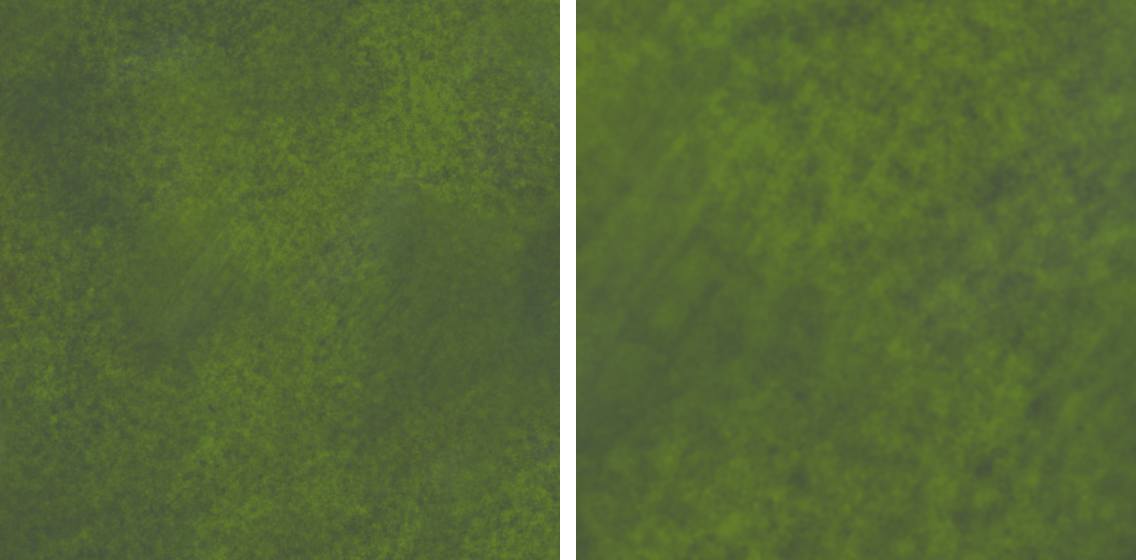
Left: the whole. Right: its middle third, enlarged.
This texture is drawn by a Shadertoy shader. Its source:

```glsl
// Mossy green painted ground: soft cloudy patches under fine mottled grain and faint strokes.
#define MID_GREEN vec3(0.323, 0.395, 0.204)
#define TONE_STEP vec3(0.019, 0.032, -0.012)
#define PALE_WASH vec3(0.014, 0.014, 0.020)
#define CLOUD_SCALE 5.0
#define CLOUD_AMOUNT 0.40
#define GRAIN_SCALE 80.0
#define GRAIN_AMOUNT 0.47
#define STROKE_SCALE vec2(16.0, 170.0)
#define STROKE_AMOUNT 0.22
#define HUE_DRIFT vec3(0.003, 0.0, -0.003)
#define WARP 0.03
#define SKEW 0.06

// Three random values per cell
vec3 hash3(vec2 cell) {
    vec3 q = fract(cell.xyx * vec3(0.1031, 0.1030, 0.0973));
    q += dot(q, q.yxz + 33.33);
    return fract((q.xxy + q.yzz) * q.zyx);
}

// Cellular noise: one soft light or dark spot per cell, mean 0, deviation near 1
float spots(vec2 p) {
    vec2 cell = floor(p);
    float sum = 0.0;
    for (int y = -1; y <= 1; y++)
    for (int x = -1; x <= 1; x++) {
        vec2 neighbour = cell + vec2(x, y);
        vec3 rnd = hash3(neighbour + 71.0);
        vec2 offset = neighbour + rnd.xy - p;
        float falloff = max(0.0, 1.0 - dot(offset, offset));
        sum += (2.0 * rnd.z - 1.0) * falloff * falloff;
    }
    return 2.19 * sum;
}

mat2 rotation(float angle) {
    float c = cos(angle), s = sin(angle);
    return mat2(c, s, -s, c);
}

// Layers of spots, each finer, weaker and turned
float layeredSpots(vec2 p, int layers, float gain) {
    float sum = 0.0, weight = 1.0;
    for (int i = 0; i < layers; i++) {
        sum += weight * spots(p);
        p = rotation(0.9) * p * 2.03 + 17.3;
        weight *= gain;
    }
    return sum;
}

// Broad light and dark regions from bent sines
float regions(vec2 p) {
    float across = sin(5.0 * p.x - 1.83 + 0.7 * sin(4.0 * p.y));
    float upward = sin(6.6 * p.y - 2.2 * p.x - 1.5 + 0.8 * sin(5.0 * p.x));
    return 0.45 * across + 0.32 * upward;
}

// Thin, gently curved brush marks that come and go
float strokes(vec2 p, float angle) {
    vec2 q = rotation(angle) * p;
    q.y += 0.02 * sin(9.0 * q.x);
    float presence = smoothstep(-0.2, 1.3, spots(p * 4.0 + 31.0 * angle));
    return presence * spots(q * STROKE_SCALE + 40.0);
}

void mainImage(out vec4 fragColor, in vec2 fragCoord) {
    vec2 p = fragCoord / iResolution.y;
    vec2 bent = p + WARP * vec2(spots(p * 7.0 + 3.0), spots(p * 7.0 + 53.0));

    // Soft patches
    float tone = regions(bent);
    tone += CLOUD_AMOUNT * layeredSpots(bent * CLOUD_SCALE + 11.0, 4, 0.58);

    // Grain, crisp on the lighter growth and smoothed over in the dark
    float cover = spots(bent * 6.0 + 90.0) + 0.5 * tone;
    float roughness = mix(0.55, 1.25, smoothstep(-1.2, 1.2, cover));
    tone += GRAIN_AMOUNT * roughness * layeredSpots(p * GRAIN_SCALE, 3, 0.8);

    // Brush marks in two directions
    tone += STROKE_AMOUNT * (strokes(p, -1.1) + strokes(p, -0.55));

    // Colour: tone ramp with soft darks, slight hue drift and pale washes
    tone = clamp(tone, -2.4, 2.5);
    tone += SKEW * (tone * tone - 1.0);
    vec3 colour = MID_GREEN + TONE_STEP * tone;
    colour += HUE_DRIFT * spots(bent * 8.0 + 140.0);
    colour += PALE_WASH * smoothstep(0.8, 2.4, spots(bent * 9.0 + 200.0));
    fragColor = vec4(colour, 1.0);
}
```
